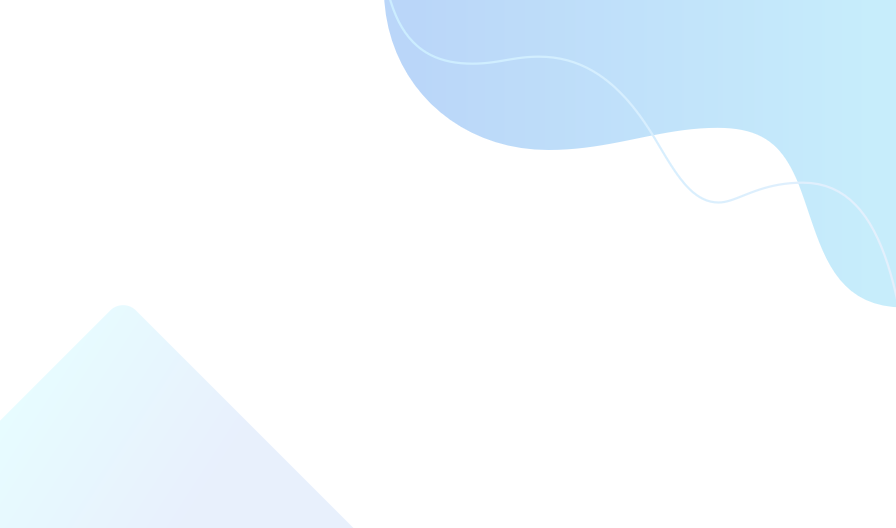
Reproduce this background procedurally as a Shadertoy shader.

```glsl
// A white backdrop with a wavy blue sheet hanging from the upper right, a thin
// ribbon line winding across it, and a pale rounded diamond at the lower left.
// Curves are cubic Bezier chains, measured by distance to short chords.

const float GRID = 768.0;          // layout units across the canvas width
const int CHORDS = 20;             // chords per Bezier piece
const int WAVE_PIECES = 4;
const int RIBBON_PIECES = 6;
const float RIBBON_HALF_WIDTH = 0.95;

const vec2 DIAMOND_TIP = vec2(105.5, 197.5);
const float DIAMOND_ROUNDING = 15.7;
const vec2 DIAMOND_FADE_START = vec2(35.0, 153.0);
const vec2 DIAMOND_FADE_END = vec2(190.0, 53.0);
const vec2 WAVE_FADE_X = vec2(360.0, 750.0);

const vec3 PAPER = vec3(1.0);
const vec3 WAVE_BLUE = vec3(0.73, 0.84, 0.975);
const vec3 WAVE_CYAN = vec3(0.78, 0.93, 0.985);
const vec3 RIBBON_LEFT = vec3(0.80, 0.93, 1.0);
const vec3 RIBBON_RIGHT = vec3(0.89, 0.94, 0.99);
const vec3 DIAMOND_CYAN = vec3(0.905, 0.99, 1.0);
const vec3 DIAMOND_LILAC = vec3(0.91, 0.94, 0.99);

// Chain control points; neighbouring pieces share an end point
const vec2 WAVE[13] = vec2[13](
    vec2(329, 463), vec2(329, 383), vec2(390, 324),
    vec2(470, 324), vec2(525, 324), vec2(565, 343),
    vec2(615, 343), vec2(655, 343), vec2(671, 327),
    vec2(684, 296), vec2(703, 248), vec2(709, 189), vec2(775, 189));

const vec2 RIBBON[19] = vec2[19](
    vec2(333, 458), vec2(345, 411), vec2(372, 398),
    vec2(405, 398), vec2(427, 398), vec2(440, 404),
    vec2(462, 404), vec2(505, 404), vec2(535, 377),
    vec2(560, 336), vec2(578, 306), vec2(592, 279),
    vec2(616, 279), vec2(632, 279), vec2(650, 296),
    vec2(688, 296), vec2(735, 296), vec2(757, 253), vec2(770, 191));

vec2 bezier(vec2 a, vec2 b, vec2 c, vec2 d, float t) {
    float s = 1.0 - t;
    return s * s * s * a + 3.0 * s * s * t * b + 3.0 * s * t * t * c + t * t * t * d;
}

float segmentDistance(vec2 p, vec2 a, vec2 b) {
    vec2 ab = b - a;
    float t = clamp(dot(p - a, ab) / dot(ab, ab), 0.0, 1.0);
    return length(p - a - ab * t);
}

// x: distance to one Bezier piece, y: -1 if the piece passes below p, else 1
vec2 curveField(vec2 p, vec2 a, vec2 b, vec2 c, vec2 d) {
    vec2 field = vec2(1e5, 1.0);
    vec2 previous = a;
    for (int i = 1; i <= CHORDS; i++) {
        vec2 next = bezier(a, b, c, d, float(i) / float(CHORDS));
        field.x = min(field.x, segmentDistance(p, previous, next));
        if ((previous.x > p.x) != (next.x > p.x)) {
            float t = (p.x - previous.x) / (next.x - previous.x);
            if (mix(previous.y, next.y, t) < p.y) field.y = -field.y;
        }
        previous = next;
    }
    return field;
}

// Signed distance to the sheet, negative above its lower edge
float waveDistance(vec2 p) {
    vec2 nearest = vec2(1e5, 1.0);
    for (int i = 0; i < WAVE_PIECES; i++) {
        int k = 3 * i;
        vec2 field = curveField(p, WAVE[k], WAVE[k + 1], WAVE[k + 2], WAVE[k + 3]);
        nearest = vec2(min(nearest.x, field.x), nearest.y * field.y);
    }
    return nearest.x * nearest.y;
}

float ribbonDistance(vec2 p) {
    float nearest = 1e5;
    for (int i = 0; i < RIBBON_PIECES; i++) {
        int k = 3 * i;
        nearest = min(nearest, curveField(p, RIBBON[k], RIBBON[k + 1], RIBBON[k + 2], RIBBON[k + 3]).x);
    }
    return nearest - RIBBON_HALF_WIDTH;
}

// Upper corner of a square standing on its tip
float diamondDistance(vec2 p) {
    vec2 v = p - DIAMOND_TIP;
    vec2 q = vec2(v.y - v.x, v.y + v.x) * sqrt(0.5) + DIAMOND_ROUNDING;
    return length(max(q, 0.0)) + min(max(q.x, q.y), 0.0) - DIAMOND_ROUNDING;
}

float coverage(float dist, float pixel) {
    return clamp(0.5 - dist / pixel, 0.0, 1.0);
}

void mainImage(out vec4 fragColor, in vec2 fragCoord) {
    float pixel = GRID / iResolution.x;
    vec2 p = fragCoord * pixel;

    // Diamond with a diagonal fade
    vec2 fadeAxis = DIAMOND_FADE_END - DIAMOND_FADE_START;
    float fade = clamp(dot(p - DIAMOND_FADE_START, fadeAxis) / dot(fadeAxis, fadeAxis), 0.0, 1.0);
    vec3 color = mix(PAPER, mix(DIAMOND_CYAN, DIAMOND_LILAC, fade), coverage(diamondDistance(p), pixel));

    // Sheet and ribbon share a horizontal fade
    float across = clamp((p.x - WAVE_FADE_X.x) / (WAVE_FADE_X.y - WAVE_FADE_X.x), 0.0, 1.0);
    color = mix(color, mix(WAVE_BLUE, WAVE_CYAN, across), coverage(waveDistance(p), pixel));
    color = mix(color, mix(RIBBON_LEFT, RIBBON_RIGHT, across), coverage(ribbonDistance(p), pixel));

    fragColor = vec4(color, 1.0);
}
```
